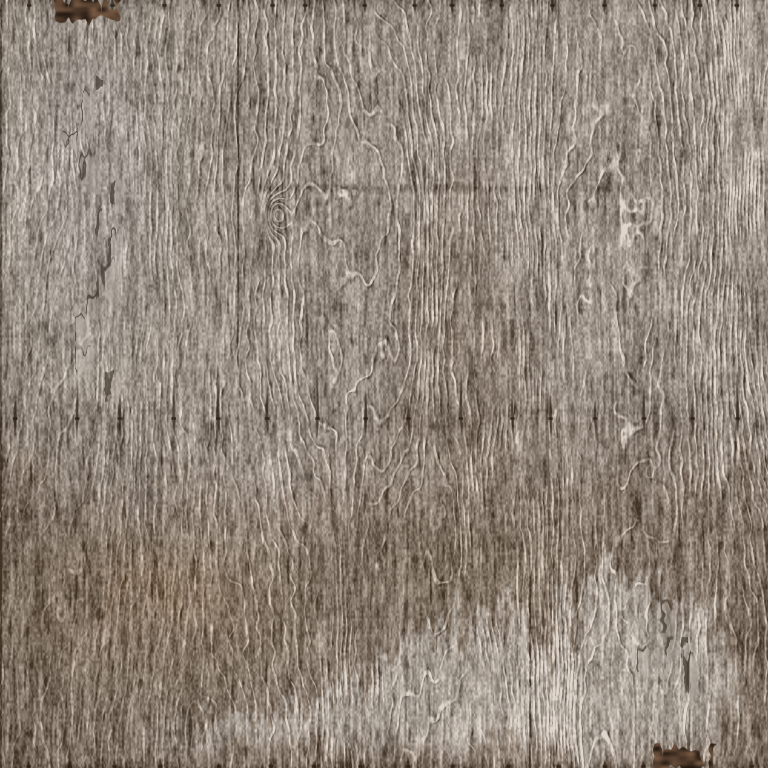
Reproduce this texture procedurally as a three.js fragment shader.

```glsl
// Weathered grey plywood with raised grain, nail rows, brown stain and torn veneer.
#define GRAIN_LINES 84.0
#define LINE_LIGHT 0.23
#define LINE_SHADE 0.13
#define FIBRE 0.21
#define GRIT 0.27
#define NAILS 16.0
#define NAIL_ROW 0.455
#define SEAM_LEFT 0.31
#define SEAM_RIGHT 0.69
#define CREASE_Y 0.755
#define BASE_TONE 0.568

varying vec2 vUv;

float hash(vec2 p) {
  vec3 q = fract(vec3(p.xyx) * 0.1031);
  q += dot(q, q.yzx + 33.33);
  return fract((q.x + q.y) * q.z);
}

float noise(vec2 p) {
  vec2 i = floor(p), f = fract(p);
  f = f * f * (3.0 - 2.0 * f);
  return mix(mix(hash(i), hash(i + vec2(1, 0)), f.x),
             mix(hash(i + vec2(0, 1)), hash(i + vec2(1, 1)), f.x), f.y);
}

// Noise centred on zero, stretched by a separate scale on each axis
float streak(vec2 p, float sx, float sy) {
  return noise(p * vec2(sx, sy) + sx) - 0.5;
}

float below(float edge, float soft, float x) {
  return 1.0 - smoothstep(edge - soft, edge + soft, x);
}

float spot(vec2 p, vec2 centre, vec2 size) {
  vec2 q = (p - centre) / size;
  return exp(-dot(q, q));
}

// Height field whose contours are the growth rings
float rings(vec2 p) {
  return p.x * GRAIN_LINES + 12.0 * streak(p, 8.0, 1.5) + 4.5 * streak(p, 17.0, 3.6)
       + 1.2 * streak(p, 48.0, 15.0) + 0.45 * streak(p, 90.0, 60.0)
       + 4.0 * spot(p, vec2(0.36, 0.72), vec2(0.018, 0.024));
}

// Thin light ridge (x) and the shadow on its right (y)
vec2 ridge(vec2 p) {
  float e = 0.0007, h = rings(p);
  vec2 slope = vec2(rings(p + vec2(e, 0)) - h, rings(p + vec2(0, e)) - h) / e;
  float d = (fract(h) - 0.5) / max(length(slope), 45.0);
  d *= slope.x < 0.0 ? -1.0 : 1.0;
  float width = 0.0011 + 0.0016 * streak(p, 90.0, 50.0);
  return vec2(below(width, 0.0008, abs(d)), below(0.0011, 0.0009, abs(d - 0.0025)));
}

// Dark nail hole with a tapering split above and below it
float nail(vec2 p, float row, float reach) {
  float id = floor(p.x * NAILS);
  float x = (id + 0.5 + 0.35 * (hash(vec2(id, row * 91.0)) - 0.5)) / NAILS;
  vec2 q = p - vec2(x + 0.002 * streak(p, 9.0, 30.0), row);
  float up = reach * (0.35 + 0.65 * hash(vec2(id, 7.0 + row)));
  float t = q.y > 0.0 ? q.y / up : -q.y / (0.35 * reach);
  float fade = 1.0 - clamp(t, 0.0, 1.0);
  float split = below(0.0006 + 0.0013 * fade, 0.0011, abs(q.x)) * smoothstep(0.0, 0.7, fade);
  return max(0.8 * split, below(0.0030, 0.0012, length(q)));
}

// Ragged torn piece: 1 inside
float tear(vec2 p, vec2 centre, vec2 size) {
  vec2 q = abs(p - centre) / size;
  float rag = 1.1 * streak(p, 190.0, 28.0) + 0.6 * streak(p, 90.0, 130.0);
  return smoothstep(-0.12, 0.12, 1.0 - max(q.x, q.y) + rag);
}

void main() {
  vec2 p = vUv;
  float rag = streak(p, 120.0, 18.0) + streak(p, 9.0, 8.0) + 1.1 * streak(p, 310.0, 90.0)
            + 0.8 * streak(p, 34.0, 18.0);

  // Broad areas: bare wood at the bottom, brown stain over it, darker middle column
  float rise = 0.06 + 0.11 * smoothstep(0.35, 0.65, p.x) + 0.06 * spot(p, vec2(0.82, p.y), vec2(0.07, 1));
  float bare = below(rise, 0.025, p.y + 0.08 * rag) * smoothstep(0.14, 0.26, p.x + 0.06 * rag)
             * below(0.94, 0.03, p.x + 0.03 * rag) * smoothstep(0.0, 0.05, p.y + 0.03 * rag);
  float stain = below(0.37, 0.12, p.y + 0.08 * rag) * (1.0 - bare);
  float column = spot(p, vec2(0.61, 0.54), vec2(0.11, 0.24)) * (0.9 + 0.5 * rag);
  float pale = spot(p, vec2(0.12, 0.78), vec2(0.11, 0.25));
  float rust = spot(p, vec2(0.20, 0.22), vec2(0.12, 0.07)) * (0.7 + 0.5 * rag);

  float tone = BASE_TONE + 0.05 * bare - 0.125 * stain - 0.08 * column + 0.02 * pale;
  tone += 0.05 * streak(p, 24.0, 2.5) + 0.06 * streak(p, 6.0, 5.0) + 0.05 * streak(p, 45.0, 14.0);

  // Fine fibres bent slightly along the grain, and pits
  vec2 bent = p + vec2(0.012 * streak(p, 12.0, 4.0) + 0.004 * streak(p, 40.0, 16.0), 0.0);
  tone += FIBRE * (streak(bent, 340.0, 18.0) + 0.5 * streak(bent, 190.0, 30.0));
  tone += GRIT * (0.7 * streak(p, 500.0, 290.0) + 0.6 * streak(p, 390.0, 110.0));
  tone -= 0.14 * smoothstep(0.72, 0.95, noise(bent * vec2(230.0, 45.0)));

  // Raised grain, broken up and weaker on the left board
  vec2 line = ridge(p);
  float wear = smoothstep(0.05, 0.55, noise(p * vec2(50.0, 18.0)) + 0.6 * streak(p, 8.0, 5.0));
  wear *= 0.8 + 0.9 * streak(p, 200.0, 110.0);
  wear *= mix(0.65, 1.0, smoothstep(0.22, 0.34, p.x));
  tone += wear * (LINE_LIGHT * line.x - LINE_SHADE * (1.0 - 0.5 * stain) * line.y);

  // Board seams and the pressed crease
  float seam = below(0.0013, 0.0010, abs(p.x - SEAM_LEFT)) * smoothstep(0.35, 0.65, p.y);
  seam = max(seam, below(0.0012, 0.0010, abs(p.x - SEAM_RIGHT)) * below(0.28, 0.10, p.y));
  seam = max(seam, below(0.0025, 0.0015, p.x));
  float crease = below(0.004, 0.005, abs(p.y - CREASE_Y + 0.006 * streak(p, 30.0, 2.0)));
  crease *= smoothstep(0.31, 0.36, p.x) * below(0.75, 0.12, p.x);
  tone -= 0.24 * seam + 0.09 * crease;

  // Small veneer chips: pale face with a dark sliver on the upper left
  for (int i = 0; i < 18; i++) {
    float k = float(i);
    vec2 r = vec2(hash(vec2(k, 3.0)), hash(vec2(k, 8.0)));
    vec2 c = i < 12 ? vec2(0.09 + 0.08 * r.x, 0.49 + 0.036 * k) : vec2(0.82, 0.10) + r * vec2(0.09, 0.10);
    vec2 size = vec2(0.004 + 0.007 * r.y, 0.007 + 0.017 * hash(vec2(k, 21.0)));
    float face = tear(p, c, size);
    float lip = tear(p, c + vec2(-0.006, 0.006) * (0.4 + r.x), size * vec2(0.8, 1.0)) * (1.0 - face);
    tone = mix(tone, 0.67 + 0.25 * streak(p, 270.0, 20.0), 0.5 * face);
    tone = mix(tone, 0.24, 0.75 * lip);
  }

  // Nail rows and darkened top and bottom edges
  float nails = max(nail(p, NAIL_ROW, 0.085), max(nail(p, 0.993, 0.040), nail(p, 0.002, 0.016)));
  tone -= 0.03 * spot(p, vec2(p.x, NAIL_ROW), vec2(1, 0.02));
  tone -= 0.08 * below(0.006, 0.010, min(p.y, 1.0 - p.y));
  tone = mix(clamp(tone, 0.2, 0.84), 0.12, 0.9 * nails);

  // Grey to brown tint
  float warmth = 0.041 + 0.014 * stain + 0.009 * column + 0.025 * rust - 0.012 * pale - 0.004 * bare;
  vec3 colour = tone + warmth * vec3(1.0, 0.0, -1.0);

  // Two large holes showing dark brown core
  vec2 topHole = vec2(0.115, 0.988), lowHole = vec2(0.89, 0.014);
  float hole = max(tear(p, topHole, vec2(0.036, 0.013)), tear(p, lowHole, vec2(0.030, 0.012)));
  vec3 core = mix(vec3(0.13, 0.09, 0.06), vec3(0.48, 0.36, 0.27), noise(p * vec2(90.0, 160.0)));
  gl_FragColor = vec4(mix(colour, core, hole), 1.0);
}
```
